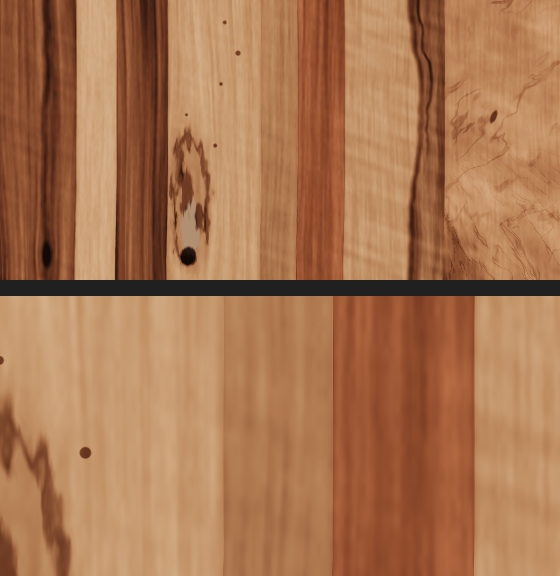
Top, the full canvas; bottom, a detail of the centre.
A Shadertoy shader for this texture:

```glsl
#define GRAIN_BROAD 26.0
#define GRAIN_STRIPE 85.0
#define GRAIN_FINE 130.0
#define FINE_AMOUNT 0.55
#define SEAM_DEPTH 0.7
#define KNOT vec2(0.68, 0.20)
#define SMALL_KNOT vec2(0.168, 0.09)
#define FAN_CENTER vec2(1.54, 0.72)
#define PIN_COUNT 5

// Shades from heartwood to sapwood
const vec3 shades[6] = vec3[6](
    vec3(0.25, 0.13, 0.08), vec3(0.42, 0.22, 0.13), vec3(0.55, 0.33, 0.20),
    vec3(0.68, 0.46, 0.30), vec3(0.76, 0.57, 0.40), vec3(0.83, 0.68, 0.53));

// Each plank: tone, stripe contrast, redness, ripple
const vec4 planks[8] = vec4[8](
    vec4(1.55, 1.0, 0.3, 0.3), vec4(4.75, 0.25, 0.0, 0.1),
    vec4(1.40, 1.25, 0.3, 0.0), vec4(4.40, 0.35, 0.0, 0.2),
    vec4(3.50, 0.50, 0.0, 0.3), vec4(1.95, 0.85, 1.0, 0.2),
    vec4(4.00, 0.30, 0.0, 0.7), vec4(3.70, 0.10, 0.2, 0.4));
const float edges[7] = float[7](0.27, 0.414, 0.597, 0.93, 1.06, 1.228, 1.585);

float hash(vec2 p) {
    vec3 q = fract(p.xyx * 0.1031);
    q += dot(q, q.yzx + 33.33);
    return fract((q.x + q.y) * q.z);
}

float noise(vec2 p) {
    vec2 i = floor(p), f = fract(p);
    f = f * f * (3.0 - 2.0 * f);
    vec2 e = vec2(0.0, 1.0);
    return mix(mix(hash(i), hash(i + e.yx), f.x),
               mix(hash(i + e), hash(i + e.yy), f.x), f.y);
}

float fbm(vec2 p) {
    float sum = 0.0, amp = 0.53;
    for (int i = 0; i < 4; i++) {
        sum += amp * noise(p);
        p = p * 2.03 + 17.3;
        amp *= 0.5;
    }
    return sum;
}

float line(float d, float w) { return 1.0 - smoothstep(0.0, w, abs(d)); }
float only(float id, float k) { return 1.0 - clamp(abs(id - k), 0.0, 1.0); }

vec3 ramp(float t) {
    vec3 c = shades[0];
    for (int i = 1; i < 6; i++) c = mix(c, shades[i], clamp(t - float(i - 1), 0.0, 1.0));
    return c * (1.0 + 0.55 * clamp(t, -1.3, 0.0)) + 0.05 * clamp(t - 5.0, 0.0, 1.0);
}

// Wrinkled figure: creases above, rays fanning out below
float burl(vec2 p) {
    vec2 w = p + 0.10 * vec2(fbm(p * 6.0), fbm(p * 6.0 + 31.0));
    vec2 d = vec2(w.x * 0.75 + w.y * 0.66, w.y * 0.75 - w.x * 0.66);
    float crease = line(fbm(d * vec2(5.0, 15.0)) - 0.5, 0.05) * smoothstep(0.4, 0.7, noise(p * 9.0));
    vec2 v = w - FAN_CENTER;
    float rays = fbm(vec2(atan(v.y, v.x) * 16.0, length(v) * 4.0));
    float low = 1.0 - smoothstep(0.15, 0.6, p.y);
    float t = (fbm(w * vec2(7.0, 9.0)) - 0.5) * 2.0 - crease * mix(1.1, 0.6, low);
    t += low * ((rays - 0.5) * 1.5 - 0.9 * line(rays - 0.46, 0.03));
    float stain = 1.0 - smoothstep(0.03, 0.20, length((p - vec2(1.60, 0.03)) * vec2(1.0, 0.8)) + 0.1 * (rays - 0.5));
    vec2 e = p - vec2(1.763, 0.583);
    float eye = length(vec2(e.x * 0.9 - e.y * 0.4, e.y * 0.9 + e.x * 0.4) / vec2(0.011, 0.026));
    return t - 2.0 * stain - 3.2 * (1.0 - smoothstep(0.6, 1.2, eye));
}

void mainImage(out vec4 fragColor, in vec2 fragCoord) {
    vec2 p = fragCoord / iResolution.y;
    float px = 1.0 / iResolution.y;

    // Plank layout
    float wobble = 0.012 * (noise(vec2(p.y * 2.5, 3.0)) - 0.5);
    vec4 wood = planks[0];
    float id = 0.0, seam = 0.0;
    for (int i = 0; i < 7; i++) {
        float d = p.x + wobble - edges[i], k = smoothstep(-px, px, d);
        wood = mix(wood, planks[i + 1], k);
        id += k;
        seam = max(seam, exp(-abs(d) * 160.0));
    }

    // Grain bending around the knots
    vec2 q = (p - KNOT) / vec2(0.075, p.y > KNOT.y ? 0.34 : 0.17);
    vec2 s = (p - SMALL_KNOT) / vec2(0.03, 0.07);
    float r = length(q);
    vec2 g = p;
    g.x -= 0.04 * q.x * exp(-0.5 * r * r) + 0.018 * s.x * exp(-0.5 * dot(s, s));
    g.x += 0.035 * (noise(vec2(p.x * 4.0 + id * 7.0, p.y * 1.6)) - 0.5);
    float broad = fbm(vec2(g.x * GRAIN_BROAD + id * 9.0, g.y * 0.7));
    float stripe = noise(vec2(g.x * GRAIN_STRIPE, g.y * 1.1));
    float vein = smoothstep(0.6, 0.9, noise(vec2(g.x * 62.0 + 40.0, g.y * 0.8)));
    float fine = noise(vec2(g.x * GRAIN_FINE, g.y * 9.0));
    float tone = wood.x + wood.y * ((broad - 0.5) * 2.2 + (stripe - 0.5) * 1.2 - 0.9 * vein);
    tone += FINE_AMOUNT * (fine - 0.5) + 0.25 * (noise(p * vec2(150.0, 60.0)) - 0.5);
    tone += wood.w * (noise(vec2(p.x * 9.0, p.y * 38.0 + p.x * 14.0)) - 0.5);
    tone += only(id, 7.0) * burl(p);

    // Dark cracks with streaked wood beside them
    float jag = 0.03 * (fbm(vec2(p.y * 7.0, 5.0)) - 0.5);
    float bulge = (p.y - 0.58) / 0.25;
    float c = p.x - 1.465 - 0.045 * exp(-bulge * bulge) - jag;
    float streak = fbm(vec2((p.x - jag) * 45.0, p.y * 2.0));
    float beside = smoothstep(-0.006, 0.012, c);
    float split = line(c, 0.017) + 0.7 * line(c - 0.035 - jag, 0.01) * smoothstep(0.3, 0.7, p.y);
    tone -= only(id, 6.0) * (beside * (1.7 + 0.6 * p.y + 3.0 * (streak - 0.5)) + 2.6 * split);
    float heart = p.x - 0.163 - 0.02 * (p.y - 0.5) * (p.y - 0.2) - jag;
    tone -= only(id, 0.0) * (1.5 * line(heart, 0.022) + 2.2 * (1.0 - smoothstep(0.2, 0.9, length(s))));

    // Large knot: halo, broken rim, weathered core, black pit
    float in3 = only(id, 3.0);
    float n = fbm(p * vec2(34.0, 9.0));
    r += 0.8 * (n - 0.5);
    float halo = in3 * (1.0 - smoothstep(0.65, 1.25, r));
    tone -= halo * (0.9 + 2.2 * smoothstep(0.5, 0.68, n));
    tone -= in3 * 2.3 * line(r - 0.82, 0.16) * smoothstep(0.3, 0.6, noise(p * vec2(20.0, 12.0)));
    float core = length((p - KNOT) / vec2(0.038, 0.11)) + 1.2 * (n - 0.5);
    core = in3 * (1.0 - smoothstep(0.7, 1.0, core));
    tone = mix(tone, 3.9 - 5.0 * smoothstep(0.5, 0.75, n), core);
    float pit = length((p - KNOT + vec2(0.008, 0.117)) / vec2(0.03, 0.036)) + n - 0.5;
    tone -= in3 * 4.5 * (1.0 - smoothstep(0.6, 1.0, pit));

    // Scattered pin knots
    for (int i = 0; i < PIN_COUNT; i++) {
        float k = float(i);
        vec2 at = vec2(0.64 + 0.24 * hash(vec2(k, 4.0)), 0.48 + 0.11 * k);
        float size = mix(0.003, 0.009, hash(vec2(k, 9.0)));
        tone -= in3 * 3.2 * (1.0 - smoothstep(size - px, size + px, length(p - at)));
    }

    tone -= SEAM_DEPTH * seam;
    vec3 col = ramp(tone) * mix(vec3(1.0), vec3(1.07, 0.95, 0.92), wood.z);
    col = mix(col, vec3(dot(col, vec3(0.333))) * vec3(1.12, 1.0, 0.88), 0.5 * core);
    fragColor = vec4(col, 1.0);
}
```
